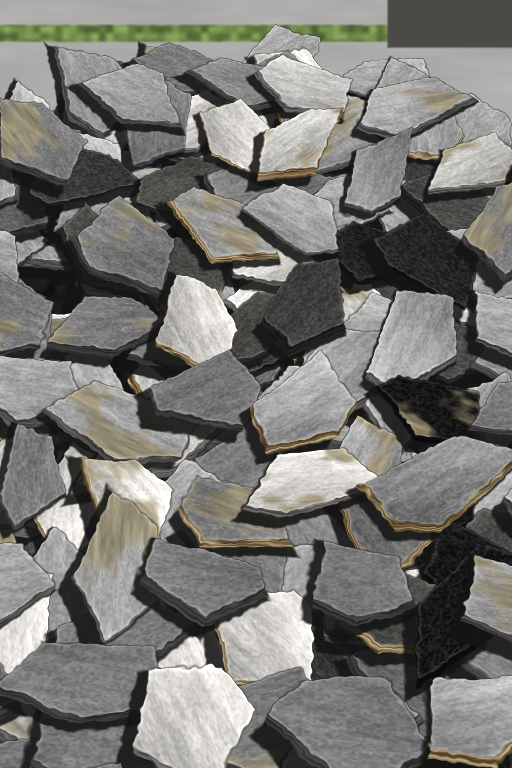
Reproduce this texture procedurally as a WebGL 2 fragment shader.

```glsl
#version 300 es
precision highp float;
// Sunlit heap of broken slate slabs with hard shadows, in front of a pale road.
uniform vec2 u_resolution;
out vec4 fragColor;

const vec3 BLACK = vec3(0.09), CHARCOAL = vec3(0.29, 0.29, 0.28), SLATE = vec3(0.47);
const vec3 GREY = vec3(0.63), PALE = vec3(0.84, 0.83, 0.81), SAND = vec3(0.60, 0.56, 0.44);
const vec3 RUST = vec3(0.46, 0.33, 0.18), GRASS = vec3(0.42, 0.52, 0.28);
const float CELL = 0.25;                  // slab spacing, in canvas widths
const int LAYERS = 6, SIDES = 5;
const float PRESENCE = 0.86;              // share of cells that hold a slab
const vec2 STRETCH = vec2(1.25, 0.76);    // slab elongation
const vec2 THICKNESS = vec2(-0.02, -0.09);
const vec2 CAST = vec2(-0.09, -0.10);     // shadow throw
const float TAU = 6.28319;

vec3 hash3(vec3 p) {
  p = fract(p * vec3(0.1031, 0.1030, 0.0973));
  p += dot(p, p.yxz + 33.33);
  return fract((p.xxy + p.yxx) * p.zyx);
}

float noise(vec2 p) {
  vec2 i = floor(p), f = fract(p);
  f = f * f * (3.0 - 2.0 * f);
  float a = hash3(vec3(i, 7.0)).x, b = hash3(vec3(i + vec2(1, 0), 7.0)).x;
  float c = hash3(vec3(i + vec2(0, 1), 7.0)).x, d = hash3(vec3(i + 1.0, 7.0)).x;
  return mix(mix(a, b, f.x), mix(c, d, f.x), f.y);
}

float fbm(vec2 p) {
  return 0.54 * noise(p) + 0.29 * noise(p * 2.1 + 5.3) + 0.17 * noise(p * 4.3 + 9.1);
}

// Stone colour by rank, dark to light.
vec3 stoneColor(float t) {
  vec3 c = mix(BLACK, CHARCOAL, smoothstep(0.00, 0.08, t));
  c = mix(c, SLATE, smoothstep(0.17, 0.26, t));
  c = mix(c, GREY, smoothstep(0.42, 0.52, t));
  return mix(c, PALE, smoothstep(0.77, 0.85, t));
}

// Regional brightness: pale stones low in the middle, dark ones low on the right.
float regionBias(vec2 q) {
  vec2 glow = (q - vec2(-0.08, 0.3)) * vec2(2.4, 2.2);
  vec2 gloom = (q - vec2(0.48, 0.4)) * vec2(3.2, 1.9);
  return 0.27 * exp(-dot(glow, glow)) - 0.42 * exp(-dot(gloom, gloom));
}

float ridge(float x) { return 2.0 - 0.55 * x * x; }

// Cleaved face: grain streaks, flaked patches, fine veins and stains.
vec3 faceColor(vec2 local, vec3 h, vec3 base) {
  vec2 s = local + h.xy * 40.0;
  float streak = fbm(s * vec2(4.0, 17.0));
  float flake = smoothstep(0.50, 0.56, fbm(s * vec2(3.0, 5.0)));
  float vein = 1.0 - smoothstep(0.0, 0.02, abs(fbm(s * vec2(1.5, 4.0)) - 0.42));
  float tilt = dot(local, vec2(h.z - 0.5, h.x - 0.3));
  vec3 c = base * (0.84 + 0.30 * streak + 0.06 * flake + 0.6 * tilt);
  c += 0.07 * vein * h.y + 0.12 * (noise(s * 46.0) - 0.5);
  float stain = smoothstep(0.46, 0.64, fbm(s * 2.6 + 17.0)) * step(0.76, h.y);
  return mix(c, SAND * (0.7 + 0.6 * streak), 0.8 * stain);
}

// Paints one slab over the heap: cast shadow, broken side, then top face.
void addSlab(inout vec3 col, vec2 v, vec3 id, vec2 center, float px, float chip) {
  vec3 h = hash3(id + 31.0), look = hash3(id + 67.0);
  float angle = (h.x - 0.5) * 2.4 - 0.3 + center.x * 1.2;
  float c = cos(angle), s = sin(angle);
  mat2 turn = mat2(c, -s, s, c);
  vec2 local = turn * v / STRETCH;
  vec2 thick = turn * THICKNESS * (0.35 + h.y) / STRETCH;
  vec2 reach = thick + turn * CAST * (0.6 + 0.8 * h.z) / STRETCH;
  float face = -1.0, body = -1.0, shade = -1.0;
  for (int k = 0; k < SIDES; k++) {
    vec3 e = hash3(id + vec3(11.0, 5.0, 90.0 + float(k) * 13.0));
    float a = TAU * (float(k) + 0.55 * e.x) / float(SIDES);
    vec2 n = vec2(cos(a), sin(a));
    float d = dot(local, n) - mix(0.30, 0.52, e.y) + chip;
    face = max(face, d);
    body = max(body, d - max(dot(n, thick), 0.0));
    shade = max(shade, d - max(dot(n, reach), 0.0));
  }
  if (shade > 0.06) return;
  col = mix(col, BLACK * 0.85, 0.88 * (1.0 - smoothstep(-0.015, 0.02, shade)));
  if (body > px) return;
  vec3 base = stoneColor(clamp(look.x + regionBias(center), 0.0, 1.0));
  float strata = noise(vec2(face * 70.0, dot(local, vec2(5.0, 8.0)) + h.x * 30.0));
  vec3 side = mix(base * 0.5, mix(RUST, SAND, strata), step(0.80, look.z));
  side *= 0.55 + 0.75 * strata;
  vec3 top = faceColor(local, look, base);
  top += 0.10 * smoothstep(-0.035, -0.005, face);
  vec3 stone = mix(top, side, smoothstep(-px, px, face));
  col = mix(col, stone, 1.0 - smoothstep(-px, px, body));
}

// Road, verge and a dark parked shape behind the heap.
vec3 backdrop(vec2 p) {
  vec3 c = mix(GREY, PALE, 0.5 * fbm(p * vec2(6.0, 30.0)));
  float verge = smoothstep(1.415, 1.422, p.y) * (1.0 - smoothstep(1.448, 1.455, p.y));
  c = mix(c, GRASS * (0.7 + 0.6 * noise(p * 70.0)), verge);
  vec2 box = abs(p - vec2(0.90, 1.46)) - vec2(0.14, 0.05);
  return mix(c, CHARCOAL, 1.0 - smoothstep(0.0, 0.006, max(box.x, box.y)));
}

void main() {
  vec2 p = gl_FragCoord.xy / u_resolution.x;
  float depth = 1.0 + 0.4 * p.y;          // slabs shrink and flatten uphill
  vec2 q = vec2((p.x - 0.5) * depth, p.y + 0.3 * p.y * p.y);
  float px = depth / (u_resolution.x * CELL);
  float chip = 0.075 * (fbm(q * 17.0) - 0.5) + 0.025 * (noise(q * 85.0) - 0.5);
  float inHeap = 1.0 - smoothstep(-0.10, -0.08, q.y - ridge(q.x));
  vec3 col = mix(backdrop(p), BLACK * (0.5 + noise(q * 40.0)), inHeap);

  for (int layer = 0; layer < LAYERS; layer++) {
    vec2 shift = float(layer) * vec2(0.37, 0.61);
    vec2 g = q / CELL + shift;
    for (int j = 1; j >= -1; j--)
      for (int i = -1; i <= 1; i++) {
        vec2 cell = floor(g) + vec2(i, j);
        vec3 id = vec3(cell + 50.0, float(layer) * 17.0 + 3.0);
        vec3 h = hash3(id);
        vec2 at = cell + 0.5 + (h.xy - 0.5) * 0.6;
        vec2 center = (at - shift) * CELL;
        if (h.z < PRESENCE && center.y < ridge(center.x))
          addSlab(col, g - at, id, center, px, chip);
      }
  }
  fragColor = vec4(clamp(col, 0.0, 1.0), 1.0);
}
```
